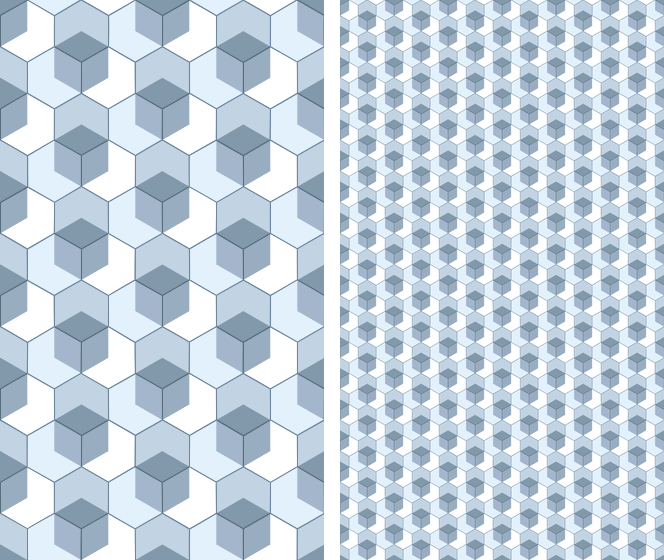
Left: one tile. Right: repeated 3 by 3.
Reproduce this pattern procedurally as a WebGL 1 fragment shader.

```glsl
precision highp float;
// Pointy-top hexagons in three pale tints; every third junction holds a small
// shaded cube, made of one darker rhombus from each of the hexagons meeting there.
// Thin outlines drift slightly off the fills. Six hexagons across, twelve rows.

uniform vec2 u_resolution;

const float ROOT3 = 1.7320508;
const vec2 HEX_COUNT = vec2(6.0, 12.0);          // hexagons across, rows up
const vec2 ORIGIN = vec2(0.007, 0.2887);         // centre of the first hexagon
const float LINE_WIDTH = 0.023;                  // in hexagon widths
const float WEIGHT_VARIATION = 0.25;
const float DRIFT = 0.010;                       // outline misregistration
const float HALO_WIDTH = 0.060;
const float HALO_STRENGTH = 0.45;
const vec2 NOISE_CELLS = vec2(6.0, 10.0);        // whole cells, so noise wraps

const vec3 HEX_GREY  = vec3(0.76, 0.83, 0.89);
const vec3 HEX_BLUE  = vec3(0.886, 0.945, 0.99);
const vec3 HEX_WHITE = vec3(1.0);
const vec3 CUBE_TOP   = vec3(0.51, 0.60, 0.67);
const vec3 CUBE_LEFT  = vec3(0.645, 0.715, 0.80);
const vec3 CUBE_RIGHT = vec3(0.60, 0.68, 0.755);
const vec3 CUBE_LINE  = vec3(0.34, 0.43, 0.49);
const vec3 HEX_LINE   = vec3(0.43, 0.53, 0.62);
const vec3 HALO       = vec3(0.77, 0.86, 0.93);

vec2 gradientAt(vec2 cell, float seed) {
  cell = mod(cell, NOISE_CELLS);
  float angle = 6.2831853 * fract(sin(dot(cell, vec2(12.99, 78.23)) + seed) * 4375.85);
  return vec2(cos(angle), sin(angle));
}

// Gradient noise, periodic over the canvas, roughly -0.7 to 0.7.
float noise(vec2 uv, float seed) {
  vec2 p = uv * NOISE_CELLS;
  vec2 i = floor(p), f = p - i;
  vec2 w = f * f * f * (f * (f * 6.0 - 15.0) + 10.0);
  vec2 e = vec2(1.0, 0.0);
  float bottom = mix(dot(gradientAt(i, seed), f),
                     dot(gradientAt(i + e, seed), f - e), w.x);
  float top = mix(dot(gradientAt(i + e.yx, seed), f - e.yx),
                  dot(gradientAt(i + 1.0, seed), f - 1.0), w.x);
  return mix(bottom, top, w.y);
}

// Position inside the nearest hexagon (xy) and its tint 0, 1 or 2 (z).
vec3 hexCell(vec2 p) {
  vec2 pitch = vec2(1.0, ROOT3);
  vec2 even = floor(p / pitch + 0.5) * pitch;
  vec2 odd = (floor(p / pitch) + 0.5) * pitch;
  vec2 a = p - even, b = p - odd;
  bool isEven = dot(a, a) < dot(b, b);
  float column = isEven ? even.x : odd.x - 1.5;
  return vec3(isEven ? a : b, mod(floor(column + 0.5), 3.0));
}

// Distance inward from the hexagon outline.
float edgeDistance(vec2 p) {
  p = abs(p);
  return 0.5 - max(p.x, 0.5 * p.x + 0.5 * ROOT3 * p.y);
}

// Signed distance into the rhombus that faces the cube's junction.
float faceDistance(vec3 cell) {
  vec2 toCube = vec2(0.0, -1.0);
  if (cell.z > 0.5) toCube = vec2(cell.z < 1.5 ? 0.5 * ROOT3 : -0.5 * ROOT3, 0.5);
  float along = dot(cell.xy, toCube);
  float across = abs(cell.x * toCube.y - cell.y * toCube.x);
  return 0.5 * ROOT3 * along - 0.5 * across;
}

void main() {
  vec2 uv = gl_FragCoord.xy / u_resolution;
  vec2 scale = HEX_COUNT * vec2(1.0, 0.5 * ROOT3);
  vec2 p = uv * scale - ORIGIN;
  float pixel = max(scale.x / u_resolution.x, scale.y / u_resolution.y);

  // Flat fills: hexagon tint, then the cube face.
  vec3 cell = hexCell(p);
  vec3 tint = cell.z < 0.5 ? HEX_GREY : (cell.z < 1.5 ? HEX_BLUE : HEX_WHITE);
  vec3 face = cell.z < 0.5 ? CUBE_TOP : (cell.z < 1.5 ? CUBE_LEFT : CUBE_RIGHT);
  float inFace = smoothstep(-0.5 * pixel, 0.5 * pixel, faceDistance(cell));
  vec3 color = mix(tint, face, inFace);

  // Outlines, drifting and varying in weight.
  vec2 drift = DRIFT * vec2(noise(uv, 1.7), noise(uv, 4.1));
  vec3 lineCell = hexCell(p + drift);
  float edge = edgeDistance(lineCell.xy);
  float halfWidth = 0.5 * LINE_WIDTH * (1.0 + WEIGHT_VARIATION * noise(uv, 8.3));
  float line = 1.0 - smoothstep(halfWidth - 0.5 * pixel, halfWidth + 0.5 * pixel, edge);
  float onCube = smoothstep(-0.5 * pixel, 0.5 * pixel, faceDistance(lineCell));

  // Patchy pale halo beside the outer lines.
  float halo = 1.0 - smoothstep(0.0, 0.5 * HALO_WIDTH, edge);
  halo *= HALO_STRENGTH * smoothstep(0.0, 0.4, noise(uv, 6.2)) * (1.0 - onCube);
  color = mix(color, HALO, halo);
  color = mix(color, mix(HEX_LINE, CUBE_LINE, onCube), line);
  gl_FragColor = vec4(color, 1.0);
}
```
